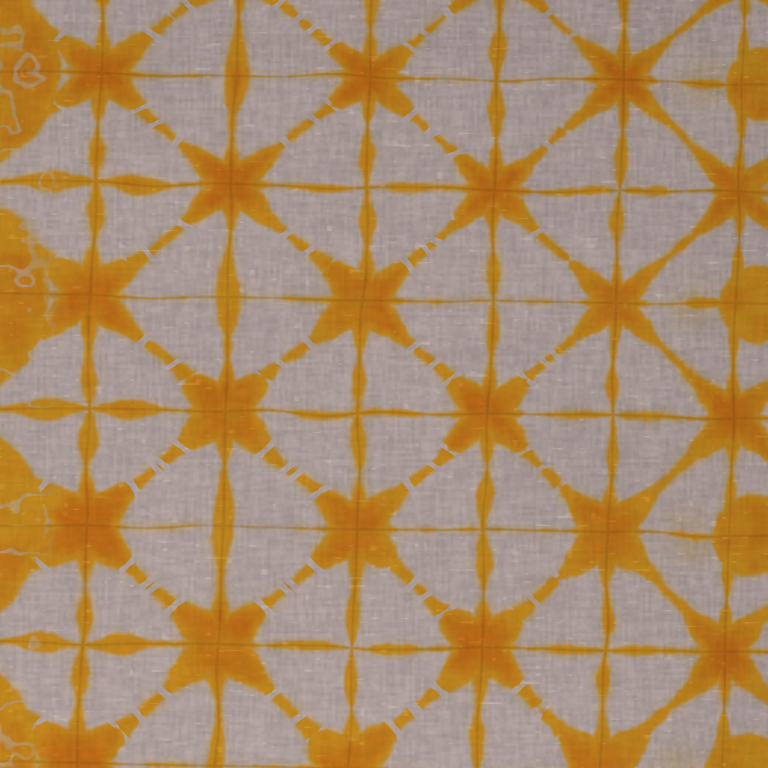
This pattern is drawn by a WebGL 1 fragment shader. Its source:

```glsl
precision highp float;
uniform vec2 u_resolution;

float hash(vec2 p) {
  p = fract(p * vec2(0.1031, 0.1137));
  p += dot(p, p.yx + 33.33);
  return fract((p.x + p.y) * p.x * 17.3);
}

float noise(vec2 p) {
  vec2 i = floor(p), f = fract(p);
  f = f * f * (3.0 - 2.0 * f);
  return mix(mix(hash(i), hash(i + vec2(1, 0)), f.x),
             mix(hash(i + vec2(0, 1)), hash(i + vec2(1, 1)), f.x), f.y);
}

float fbm(vec2 p) {
  return 0.55 * noise(p) + 0.3 * noise(p * 2.1 + 7.0) + 0.15 * noise(p * 4.3 + 19.0);
}

float bump(float x, float width) {
  return exp(-x * x / (width * width));
}

// Uneven fold lattice: stars sit where u + v is even
vec2 foldLattice(vec2 p) {
  float s = p.x - 0.128 + 0.03 * (p.y - 0.1);
  float t = p.y - 0.1 - 0.015 * (p.x - 0.48);
  return vec2(5.45 * s + 0.6 * s * s, 7.0 * t - 0.37 * t * t);
}

// Signed distance to a diagonal arm, with resist bands across its thin part
float diagonalArm(float along, float across, vec2 q, float thick) {
  float r = abs(along) * 1.414;
  float w = mix(0.16, 0.038, smoothstep(0.1, 0.6, r)) * thick;
  float phase = fract(r * 4.6 + 1.3 * noise(q * 1.3 + 4.0));
  float band = 1.0 - smoothstep(0.07, 0.14, abs(phase - 0.5));
  band *= smoothstep(0.36, 0.46, r) * (1.0 - smoothstep(2.8, 4.0, q.x));
  return abs(across) * 1.414 - w + band * 0.11;
}

// Spikes and beads along a vertical fold; e is 0 at a crossing and 1 at a star
float verticalFold(vec2 q, float thick) {
  float col = floor(q.x + 0.5);
  float e = abs(mod(q.y + col, 2.0) - 1.0);
  float vary = 0.6 + 0.6 * hash(vec2(col + 9.0, floor((q.y + col) * 0.5) + 5.0));
  float pair = 0.052 * bump(e - 0.27, 0.17);
  float single = 0.1 * bump(e, 0.32) * (1.0 - 0.09 * q.y);
  float bead = mix(pair, single, bump(col - 1.0, 0.3)) * vary;
  float spike = 0.14 * thick * max(0.0, 2.0 * e - 1.0);
  return abs(q.x - col) - max(bead + 0.009, spike);
}

float horizontalFold(vec2 q) {
  float row = floor(q.y + 0.5);
  float e = abs(mod(q.x + row, 2.0) - 1.0);
  float odd = mod(row, 2.0);
  float edge = 1.0 - smoothstep(0.2, 1.1, q.x);
  float bead = (0.028 + 0.055 * edge) * bump(e - 0.3, 0.18);
  float strength = mix(smoothstep(2.7, 4.8, q.x), 1.0, odd);
  float w = mix(-0.025, bead + 0.008, strength);
  return abs(q.y - row) - max(w, 0.09 * smoothstep(0.62, 1.0, e));
}

void main() {
  vec2 p = gl_FragCoord.xy / u_resolution;
  p.y = 1.0 - p.y;
  vec2 q = foldLattice(p);
  q += 0.05 * (vec2(noise(q * 2.3), noise(q * 2.3 + 31.0)) - 0.5);

  // Star cell in diagonal coordinates
  vec2 d = vec2(q.x + q.y, q.x - q.y) * 0.5;
  vec2 id = floor(d + 0.5);
  d -= id;
  float thick = mix(0.72, 1.15, p.y) * mix(1.08, 0.82, p.x);
  thick *= 0.9 + 0.2 * hash(id + 20.0);

  float dist = min(diagonalArm(d.x, d.y, q, thick), diagonalArm(d.y, d.x, q, thick));
  dist = min(dist, verticalFold(q, thick));
  dist = min(dist, horizontalFold(q));
  dist = min(dist, length(d) * 1.414 - 0.19 * thick);

  // Pooled dye beside both selvedges
  float evenRow = abs(mod(q.y + 1.0, 2.0) - 1.0);
  float leftPool = length(vec2(q.x + 0.95, evenRow * 0.75)) - 0.66;
  float rightPool = length(vec2(q.x - 5.2, evenRow)) - 0.34;
  dist = min(dist, min(leftPool, rightPool));
  dist += 0.045 * (fbm(q * 9.0) - 0.5);

  float dye = 1.0 - smoothstep(-0.018, 0.026, dist);
  float halo = 0.45 * (1.0 - smoothstep(-0.02, 0.09, dist)) * noise(q * 3.0 + 11.0);
  float stain = bump(q.x - 4.65, 0.22) * bump(evenRow, 0.2);
  halo = max(halo, 0.6 * stain * fbm(q * 6.0 + 2.0));

  // Pale crackle in the left pools
  float vein = 1.0 - smoothstep(0.015, 0.05, abs(fbm(q * 3.2 + 3.0) - 0.5));
  dye *= 1.0 - 0.65 * vein * (1.0 - smoothstep(-0.45, -0.15, q.x));

  // Woven cloth with slubs and soft shading
  float weft = noise(p * vec2(45.0, 260.0));
  float warp = noise(p * vec2(260.0, 45.0) + 50.0);
  float weave = 0.07 * (weft + warp - 1.0) + 0.05 * (noise(p * 240.0) - 0.5);
  float slub = smoothstep(0.86, 1.0, noise(p * vec2(70.0, 190.0) + 80.0));
  float shade = 1.02 + 0.06 * (p.y - 0.5) - 0.06 * p.x + 0.06 * (fbm(p * 4.0) - 0.5);
  vec3 cloth = vec3(0.655, 0.6, 0.59);

  // Golden edges deepen to rust at the star centres
  float depth = 1.0 - smoothstep(0.08, 0.5, length(d) * 1.414);
  depth = clamp(0.65 * depth + 1.5 * (fbm(q * 4.0 + 40.0) - 0.4), 0.0, 1.0);
  depth *= 1.0 - smoothstep(-0.09, 0.01, dist);
  vec3 ink = mix(vec3(0.72, 0.5, 0.1), vec3(0.7, 0.39, 0.07), depth);
  vec3 color = mix(cloth, vec3(0.68, 0.54, 0.22), halo);
  color = mix(color, ink, dye * 0.96);
  color *= shade + weave * (1.0 - 0.4 * dye);
  color += 0.06 * slub;

  // Pressed creases
  vec2 crease = abs(q - floor(q + 0.5));
  color *= 1.0 - 0.07 * (1.0 - smoothstep(0.004, 0.018, min(crease.x, crease.y)));
  gl_FragColor = vec4(color, 1.0);
}
```
